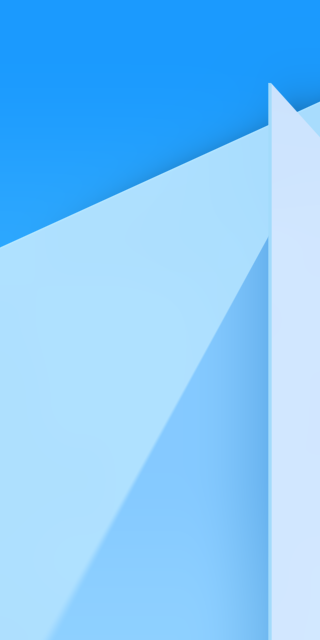
Give the GLSL for this background, as a Shadertoy shader.

```glsl
#define ROOF_LEFT vec2(0.0, 1.2266)
#define ROOF_RIGHT vec2(0.8385, 1.609)
#define SHADOW_TIP vec2(0.8385, 1.2604)
#define SHADOW_FOOT vec2(0.150, 0.0)
#define FIN_TOP vec2(0.847, 1.7406)
#define FIN_SLOPE_END vec2(1.0, 1.571)
#define FIN_LEFT 0.8385
#define FIN_FACE 0.849
#define PENUMBRA 0.020

const vec3 SKY_HIGH = vec3(0.105, 0.605, 0.995);
const vec3 SKY_LOW = vec3(0.175, 0.655, 0.995);
const vec3 WALL_LIT = vec3(0.685, 0.880, 1.0);
const vec3 WALL_TOP = vec3(0.660, 0.865, 0.995);
const vec3 SHADE_OPEN = vec3(0.520, 0.790, 1.0);
const vec3 SHADE_DEEP = vec3(0.425, 0.715, 0.945);
const vec3 FIN_LIGHT = vec3(0.820, 0.905, 1.0);
const vec3 FIN_EDGE = vec3(0.640, 0.860, 0.985);

// Signed distance to the line through a and b, positive on its left
float lineSide(vec2 p, vec2 a, vec2 b) {
    vec2 d = normalize(b - a);
    return d.x * (p.y - a.y) - d.y * (p.x - a.x);
}

float cover(float dist, float softness) {
    return smoothstep(-softness, softness, dist);
}

float hash(vec2 p) {
    return fract(sin(dot(p, vec2(127.1, 311.7))) * 43758.5);
}

float noise(vec2 p) {
    vec2 i = floor(p), f = fract(p);
    f = f * f * (3.0 - 2.0 * f);
    return mix(mix(hash(i), hash(i + vec2(1, 0)), f.x),
               mix(hash(i + vec2(0, 1)), hash(i + vec2(1, 1)), f.x), f.y);
}

vec3 skyColor(vec2 p, float aboveRoof) {
    vec3 sky = mix(SKY_LOW, SKY_HIGH, smoothstep(1.2, 1.85, p.y));
    // Soft dark halo along the roof and around the fin
    float roofHalo = exp(-max(aboveRoof, 0.0) / 0.035) * smoothstep(0.0, 0.6, p.x);
    float finHalo = exp(-length(p - vec2(0.92, 1.66)) / 0.06);
    return sky * (1.0 - 0.13 * roofHalo - 0.10 * finHalo);
}

vec3 wallColor(vec2 p, float belowRoof, float aa) {
    vec3 lit = mix(WALL_LIT, WALL_TOP, smoothstep(0.35, 0.95, p.x) * smoothstep(0.7, 1.5, p.y));
    lit += 0.008 * (noise(p * 4.0) - 0.5);
    lit += 0.035 * (1.0 - smoothstep(0.0, 0.008, belowRoof));

    // Cast shadow, deepest beside the fin and softer toward the floor
    float depth = smoothstep(0.52, 0.86, p.x);
    vec3 shade = mix(SHADE_OPEN, SHADE_DEEP, depth * depth);
    shade += vec3(0.035, 0.025, 0.006) * (1.0 - smoothstep(0.0, 0.55, p.y));
    shade -= vec3(0.025, 0.02, 0.01) * exp((p.x - FIN_LEFT) / 0.025);
    float fall = clamp(1.0 - p.y / SHADOW_TIP.y, 0.0, 1.0);
    float shadow = cover(lineSide(p, SHADOW_FOOT, SHADOW_TIP) * -1.0, aa + PENUMBRA * fall * fall);
    shadow *= step(p.x, FIN_FACE);
    return mix(lit, shade, shadow);
}

void mainImage(out vec4 fragColor, in vec2 fragCoord) {
    // Width spans 0 to 1, height spans 0 to 2
    vec2 p = fragCoord / iResolution.xy * vec2(1.0, 2.0);
    float aa = 0.8 / iResolution.x;

    // Sky and sloping wall
    float roof = lineSide(p, ROOF_LEFT, ROOF_RIGHT);
    vec3 color = mix(wallColor(p, -roof, aa), skyColor(p, roof), cover(roof, aa));

    // Upright fin with a slanted top and a thin side
    float underSlope = -lineSide(p, FIN_TOP, FIN_SLOPE_END);
    float fin = cover(min(min(p.x - FIN_LEFT, underSlope), FIN_TOP.y - p.y), aa);
    vec3 face = FIN_LIGHT - vec3(0.02, 0.015, 0.008) * smoothstep(1.2, 1.7, p.y);
    face += 0.006 * (noise(p * 5.0 + 7.0) - 0.5);
    vec3 finColor = mix(FIN_EDGE, face, cover(p.x - FIN_FACE, aa));
    color = mix(color, finColor, fin);

    fragColor = vec4(clamp(color, 0.0, 1.0), 1.0);
}
```
